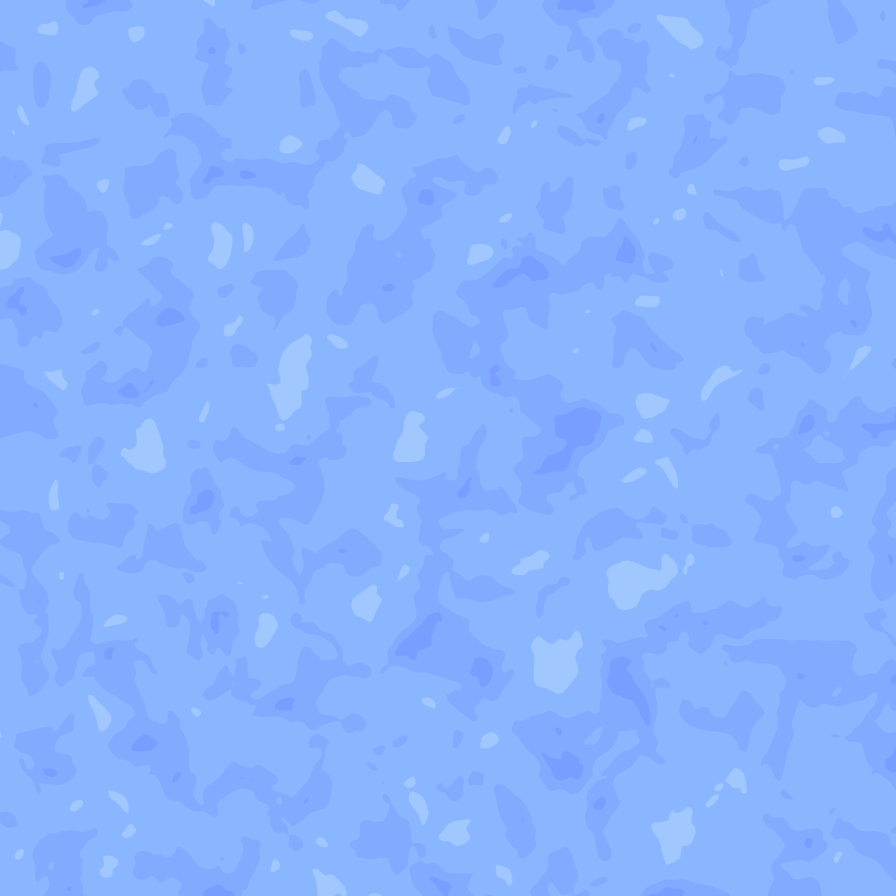
Give the GLSL for this texture, as a WebGL 2 fragment shader.

```glsl
#version 300 es
precision highp float;

uniform vec2 u_resolution;
out vec4 fragColor;

const float TAU = 6.2831853;
const float NOISE_DEVIATION = 0.2157;

const vec3 DEEP_BLUE = vec3(0.47, 0.62, 1.00);
const vec3 MID_BLUE = vec3(0.50, 0.67, 1.00);
const vec3 BASE_BLUE = vec3(0.54, 0.71, 1.00);
const vec3 PALE_BLUE = vec3(0.63, 0.78, 1.00);

// Integer hash of a lattice cell, mapped to 0..1
float hashCell(ivec2 cell, uint seed) {
    uvec2 c = uvec2(cell);
    uint h = c.x * 1597u ^ c.y * 51749u ^ seed * 7919u;
    h = (h ^ (h >> 16)) * 0x7feb352du;
    h = (h ^ (h >> 15)) * 0x846ca68bu;
    h ^= h >> 16;
    return float(h >> 8) / 16777216.0;
}

float cornerSlope(ivec2 cell, vec2 offset, uint seed) {
    float angle = TAU * hashCell(cell, seed);
    return dot(vec2(cos(angle), sin(angle)), offset);
}

float gradientNoise(vec2 p, uint seed) {
    ivec2 cell = ivec2(floor(p));
    vec2 f = fract(p);
    vec2 s = f * f * f * (f * (f * 6.0 - 15.0) + 10.0);
    float a = cornerSlope(cell, f, seed);
    float b = cornerSlope(cell + ivec2(1, 0), f - vec2(1.0, 0.0), seed);
    float c = cornerSlope(cell + ivec2(0, 1), f - vec2(0.0, 1.0), seed);
    float d = cornerSlope(cell + ivec2(1, 1), f - vec2(1.0, 1.0), seed);
    return mix(mix(a, b, s.x), mix(c, d, s.x), s.y);
}

// Rotated octaves, scaled to unit standard deviation
float layeredNoise(vec2 p, vec4 weights) {
    const mat2 turnAndDouble = 2.0 * mat2(0.8, 0.6, -0.6, 0.8);
    float sum = 0.0;
    for (int i = 0; i < 4; i++) {
        sum += weights[i] * gradientNoise(p, uint(i + 1));
        p = turnAndDouble * p + vec2(3.7, 8.3);
    }
    return sum / (NOISE_DEVIATION * length(weights));
}

// Bends coordinates to stretch some patches into slivers
vec2 warp(vec2 p, float frequency, float amount) {
    vec2 shift = vec2(gradientNoise(p * frequency, 11u),
                      gradientNoise(p * frequency + 5.3, 12u));
    return p + amount * shift;
}

float edge(float level, float threshold, float width) {
    return clamp((level - threshold) / width + 0.5, 0.0, 1.0);
}

void main() {
    vec2 p = gl_FragCoord.xy / min(u_resolution.x, u_resolution.y);
    vec2 bent = warp(p, 13.0, 0.03);
    float level = layeredNoise(bent * 7.0, vec4(0.5, 1.0, 0.6, 0.25));
    float width = max(fwidth(level), 1e-4);

    // Flat tones split at fixed heights of the field
    vec3 color = mix(DEEP_BLUE, MID_BLUE, edge(level, -1.98, width));
    color = mix(color, BASE_BLUE, edge(level, -0.5, width));
    color = mix(color, PALE_BLUE, edge(level, 1.83, width));
    fragColor = vec4(color, 1.0);
}
```
